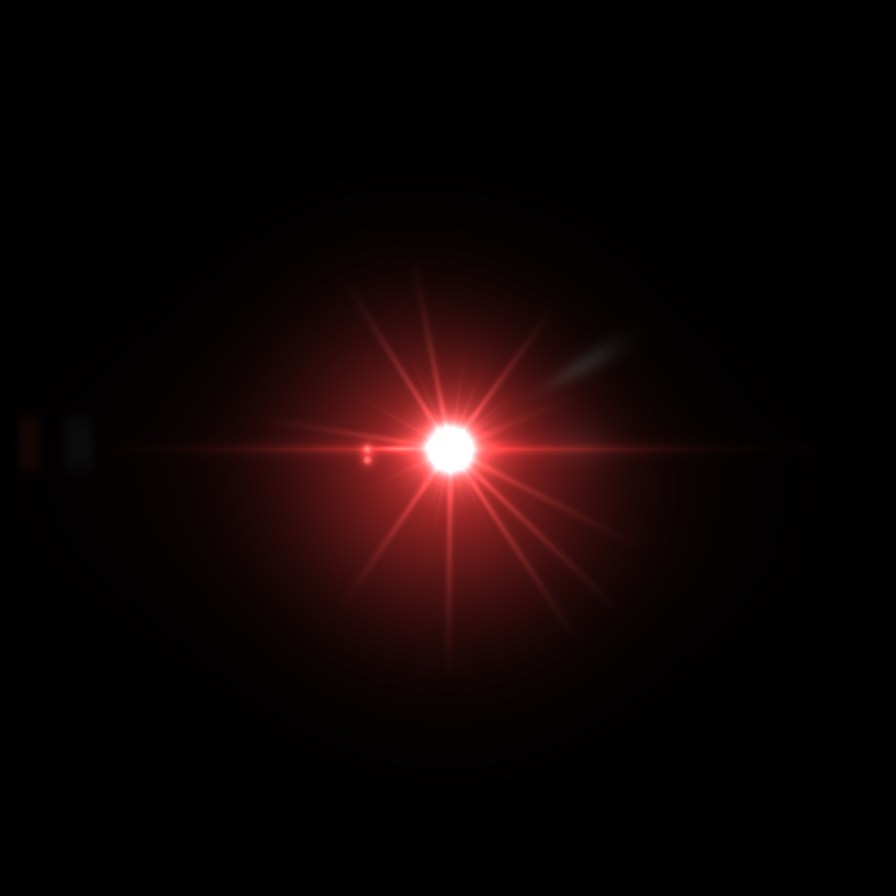
Write a WebGL 1 fragment shader that draws this background.

```glsl
precision highp float;
// Red lens flare: white-hot core, radial spikes, a long streak and faint ghosts on black.
uniform vec2 u_resolution;

const vec2 CORE = vec2(0.5026, 0.4987);
const vec3 RED = vec3(1.0, 0.235, 0.235);
const vec3 PINK = vec3(1.0, 0.42, 0.40);
const vec3 TEAL = vec3(0.55, 0.85, 0.80);
const int SPIKES = 10;
const int FAN = 28;

float hash(float n) {
  return fract(sin(n * 12.9898) * 43758.5453);
}

// Elliptical Gaussian spot with the given radii
float spot(vec2 p, vec2 radii) {
  vec2 q = p / radii;
  return exp(-dot(q, q));
}

vec2 rotate(vec2 p, float angle) {
  float c = cos(angle), s = sin(angle);
  return vec2(c * p.x + s * p.y, c * p.y - s * p.x);
}

// Thin beam that leaves the centre and fades out along its length
float spike(vec2 p, float angle, float len, float width) {
  vec2 q = rotate(p, angle);
  float along = clamp(q.x / len, 0.0, 1.0);
  float across = q.y / (width * (0.75 + 0.7 * along));
  return smoothstep(0.0, 0.02, q.x) * pow(1.0 - along, 1.3) * exp(-across * across);
}

// Main spikes: angle in degrees, length, strength
float mainSpikes(vec2 p) {
  vec3 s[SPIKES];
  s[0] = vec3(54.0, 0.21, 0.38);
  s[1] = vec3(101.0, 0.23, 0.36);
  s[2] = vec3(122.0, 0.23, 0.42);
  s[3] = vec3(171.0, 0.23, 0.30);
  s[4] = vec3(235.3, 0.22, 0.42);
  s[5] = vec3(269.5, 0.27, 0.40);
  s[6] = vec3(303.5, 0.27, 0.42);
  s[7] = vec3(316.2, 0.28, 0.38);
  s[8] = vec3(332.7, 0.25, 0.30);
  s[9] = vec3(23.0, 0.17, 0.15);
  float sum = 0.0;
  for (int i = 0; i < SPIKES; i++) {
    sum += s[i].z * spike(p, radians(s[i].x), s[i].y, 0.0036);
  }
  return sum;
}

// Short, faint spikes scattered around the core
float fineSpikes(vec2 p) {
  float sum = 0.0;
  for (int i = 0; i < FAN; i++) {
    float n = float(i);
    float angle = 6.28318 * (n + hash(n + 3.0)) / float(FAN);
    sum += 0.13 * spike(p, angle, 0.06 + 0.08 * hash(n + 41.0), 0.002);
  }
  return sum;
}

// Soft red light around the core, weaker toward the upper right
float halo(vec2 p, float r) {
  float shade = 1.0 - 0.45 * smoothstep(0.05, 0.25, dot(p, vec2(0.65, 0.76)));
  float body = 0.47 * spot(p + vec2(0.006, 0.022), vec2(0.158, 0.168));
  float wide = 0.085 * spot(p + vec2(0.02, 0.03), vec2(0.29, 0.14));
  return (body + wide) * shade + 0.95 * exp(-r / 0.032);
}

// Long horizontal streak: a tight line inside a softer band
float streak(vec2 p) {
  float x = abs(p.x);
  float fade = 1.0 - smoothstep(0.12, 0.47, x);
  float line = 0.42 * exp(-x / 0.19) * exp(-abs(p.y) / 0.0045);
  float band = 0.20 * exp(-x / 0.14) * exp(-abs(p.y) / 0.018);
  return (line + band) * fade;
}

// Faint upright smudge with soft sides
float smudge(vec2 p, vec2 halfSize) {
  vec2 edge = 1.0 - smoothstep(halfSize * 0.4, halfSize * 1.3, abs(p));
  return edge.x * edge.y;
}

void main() {
  vec2 uv = (gl_FragCoord.xy - 0.5 * u_resolution) / min(u_resolution.x, u_resolution.y) + 0.5;
  vec2 p = uv - CORE;
  float r = length(p);

  // Red light and spikes
  vec3 color = RED * (halo(p, r) + streak(p));
  color += PINK * (mainSpikes(p) + fineSpikes(p)) * 0.8;

  // White core
  color += vec3(1.0) * (1.3 * exp(-pow(r / 0.025, 3.0)) + 0.32 * spot(p, vec2(0.04)));

  // Twin sparks and the pale dash beside the core
  for (int i = 0; i < 2; i++) {
    vec2 q = p + vec2(0.0925, 0.0122 * float(i));
    color += PINK * (0.65 * spot(q, vec2(0.0036)) + 0.2 * spot(q, vec2(0.009)));
  }
  color += PINK * 0.55 * spot(p + vec2(0.057, -0.0005), vec2(0.021, 0.0022));

  // Slanted teal ghost, widening outward
  vec2 g = rotate(uv - vec2(0.651, 0.592), radians(30.5));
  color += TEAL * 0.13 * spot(g, vec2(0.045, 0.009 + 0.06 * max(g.x + 0.04, 0.0)));

  // Pale ghosts along the streak
  color += RED * 0.07 * smudge(uv - vec2(0.033, 0.505), vec2(0.014, 0.034));
  color += TEAL * 0.045 * smudge(uv - vec2(0.088, 0.505), vec2(0.018, 0.034));
  color += TEAL * 0.035 * spot(uv - vec2(0.65, 0.503), vec2(0.03, 0.025));

  gl_FragColor = vec4(min(color, 1.0), 1.0);
}
```
